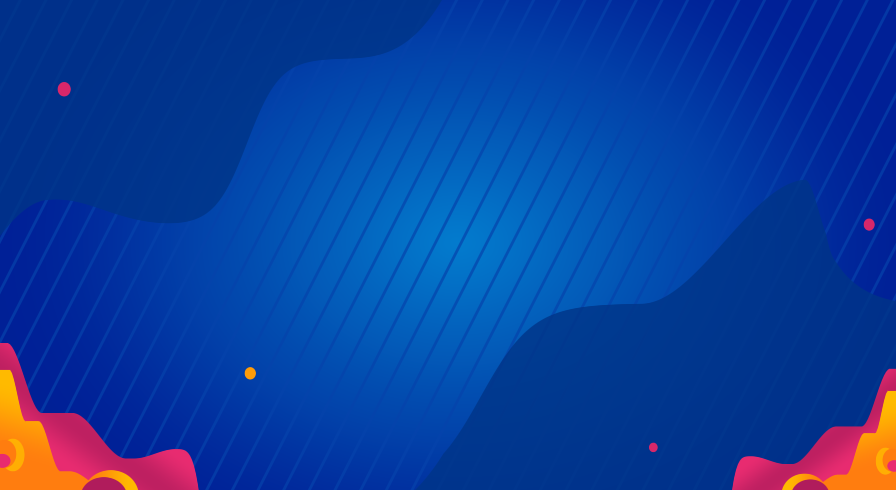
A Shadertoy shader for this background:

```glsl
const float HEIGHT = 420.0; // canvas height in design units

const vec3 GLOW = vec3(0.01, 0.49, 0.81);
const vec3 AZURE = vec3(0.01, 0.32, 0.70);
const vec3 DEEP = vec3(0.00, 0.125, 0.59);
const vec3 STRIPE = vec3(0.02, 0.26, 0.67);
const vec3 WAVE = vec3(0.00, 0.205, 0.53);
const vec3 PINK = vec3(0.91, 0.17, 0.44);
const vec3 PLUM = vec3(0.69, 0.11, 0.36);
const vec3 YELLOW = vec3(1.00, 0.73, 0.00);
const vec3 ORANGE = vec3(1.00, 0.49, 0.06);

// Coverage of the region where d is negative
float fill(float d) {
    float w = max(fwidth(d), 1e-4);
    return 1.0 - smoothstep(-0.5 * w, 0.5 * w, d);
}

float ellipse(vec2 p, vec2 center, vec2 radius) {
    return (length((p - center) / radius) - 1.0) * min(radius.x, radius.y);
}

vec3 radialGlow(vec2 p, vec2 center, vec2 radius) {
    float r = length((p - center) / radius);
    vec3 inner = mix(GLOW, AZURE, smoothstep(-0.15, 0.5, r) * 1.1 - 0.1);
    return mix(inner, DEEP, smoothstep(0.3, 1.0, r));
}

float diagonalStripes(vec2 p, float slant, float spacing, float offset, float width) {
    float s = p.x - slant * p.y - offset;
    float d = abs(mod(s + 0.5 * spacing, spacing) - 0.5 * spacing) - 0.5 * width;
    float w = fwidth(s);
    return 1.0 - smoothstep(-0.5 * w, 0.5 * w, d);
}

// Lower edge of the upper left wave
float upperWave(float x) {
    float bump = 23.0 * exp(-pow(abs(x - 48.0) / 58.0, 2.0));
    float dip = 20.0 * pow(max(1.0 - x / 40.0, 0.0), 2.0);
    float lift = 52.0 * pow(max(x - 290.0, 0.0) / 90.0, 3.0);
    return 298.0 + 72.0 * tanh((x - 212.0) / 28.0) + bump - dip + lift;
}

// Upper edge of the lower right wave
float lowerWave(float x) {
    float rise = 80.0 + 80.0 * tanh((x - 412.0) / 45.0) - 0.5 * max(380.0 - x, 0.0);
    float crest = 106.0 * smoothstep(550.0, 692.0, x);
    float fall = 55.0 * smoothstep(690.0, 714.0, x);
    float tail = 54.0 * (1.0 - exp(-max(x - 708.0, 0.0) / 25.0));
    return rise + crest - fall - tail;
}

// Scalloped outlines of the corner splash
float outerSplash(float x) {
    float steps = 60.0 * smoothstep(6.0, 36.0, x) + 39.0 * smoothstep(62.0, 108.0, x);
    float lobe = 8.0 * smoothstep(115.0, 150.0, x);
    return 126.0 - steps + lobe - 33.0 * pow(max(x - 150.0, 0.0) / 20.0, 4.0);
}

float innerSplash(float x) {
    float steps = 44.0 * smoothstep(8.0, 22.0, x) + 43.0 * smoothstep(33.0, 52.0, x);
    return 103.0 - steps - 18.0 * smoothstep(60.0, 95.0, x);
}

// Layered splash growing from the corner at the origin
vec3 cornerSplash(vec3 base, vec2 p) {
    float fold = 0.5 + 0.5 * sin(0.055 * p.x + 0.075 * p.y - 3.0);
    vec3 pink = mix(PLUM, PINK, clamp(0.25 + 0.75 * fold, 0.0, 1.0));
    vec3 warm = mix(ORANGE, YELLOW, smoothstep(30.0, 95.0, p.y + 0.3 * p.x));
    vec3 col = mix(base, pink, fill(p.y - outerSplash(p.x)));
    col = mix(col, warm, fill(p.y - innerSplash(p.x)));
    // Curl along the bottom
    col = mix(col, mix(ORANGE, YELLOW, smoothstep(75.0, 115.0, p.x)),
              fill(ellipse(p, vec2(95.0, -5.0), vec2(24.0, 22.0))));
    col = mix(col, PLUM, fill(ellipse(p, vec2(89.0, -6.0), vec2(20.0, 17.0))));
    // Leaf and bud beside the edge
    col = mix(col, YELLOW, 0.8 * fill(ellipse(p, vec2(11.0, 30.0), vec2(10.0, 14.0))));
    col = mix(col, ORANGE, fill(ellipse(p, vec2(4.0, 31.0), vec2(10.0, 12.0))));
    return mix(col, PINK, fill(ellipse(p, vec2(2.0, 25.0), vec2(7.0, 6.0))));
}

void mainImage(out vec4 fragColor, in vec2 fragCoord) {
    vec2 p = fragCoord * HEIGHT / iResolution.y;
    float width = HEIGHT * iResolution.x / iResolution.y;

    // Backdrop
    vec3 col = radialGlow(p, vec2(392.0, 212.0), vec2(400.0, 295.0));
    col = mix(col, STRIPE, 0.7 * diagonalStripes(p, 0.51, 22.0, 243.2, 2.7));

    // Translucent waves
    col = mix(col, WAVE, 0.8 * fill(upperWave(p.x) - p.y));
    col = mix(col, WAVE, 0.8 * fill(p.y - lowerWave(p.x)));

    // Floating dots: center, radius, warmth
    vec4 dots[4] = vec4[4](vec4(55.0, 343.5, 5.6, 0.0), vec4(745.0, 227.5, 4.7, 0.0),
                           vec4(560.0, 36.5, 3.7, 0.0), vec4(214.5, 100.0, 4.8, 1.0));
    for (int i = 0; i < 4; i++) {
        vec4 dot4 = dots[i];
        vec3 tint = mix(mix(PLUM, PINK, 0.7), mix(ORANGE, YELLOW, 0.5), dot4.w);
        col = mix(col, tint, fill(ellipse(p, dot4.xy, dot4.z * vec2(1.0, 1.1))));
    }

    // Corner splashes, the right one mirrored and smaller
    col = cornerSplash(col, p);
    col = cornerSplash(col, vec2(width - p.x, p.y) / 0.825);

    fragColor = vec4(col, 1.0);
}
```
